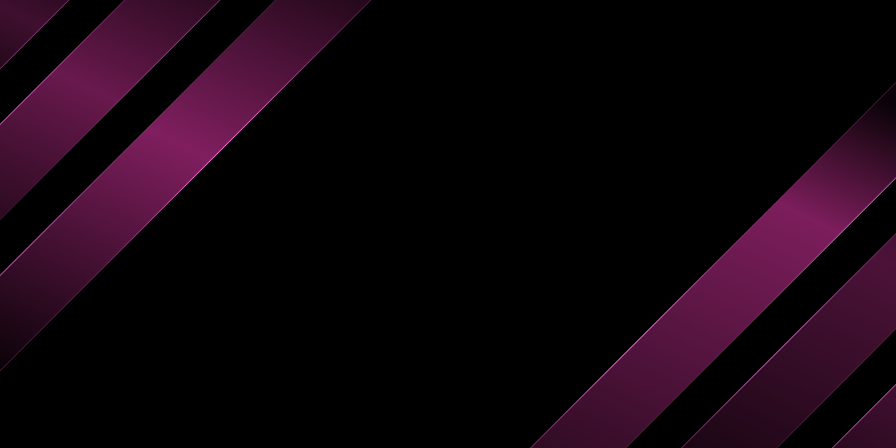
Give the GLSL for this background, as a Shadertoy shader.

```glsl
// Glowing magenta diagonal bands in two opposite corners of a black field.

// Lengths are in canvas heights; "across" is measured as x + y from a corner.
const vec3  BAND_COLOR = vec3(0.50, 0.12, 0.37);
const vec3  RIM_COLOR  = vec3(0.88, 0.40, 0.78);
const float BAND_PITCH = 0.337;
const float BAND_WIDTH = 0.213;
const float LEFT_REACH  = 0.828;  // outermost edge, upper left corner
const float RIGHT_REACH = 0.816;  // outermost edge, lower right corner
const float RIM_HALF_WIDTH = 0.0011;
const float RIM_SPREAD = 0.36;
const float RIM_FLOOR  = 0.22;
const float CREASE_TILT = 0.25;
const int   BANDS = 3;

// Per band, outermost first, left corner then right corner.
// Sheen: peak position, peak strength, fade length below, fade length above.
const vec4 SHEEN[6] = vec4[6](
    vec4( 0.08, 1.00, 1.03, 0.98),
    vec4( 0.00, 0.82, 0.90, 0.78),
    vec4( 0.00, 0.50, 0.45, 0.40),
    vec4(-0.32, 0.97, 0.50, 1.80),
    vec4(-0.42, 0.60, 0.90, 1.35),
    vec4(-0.22, 0.55, 0.80, 0.80));
// Rims: outer position, outer strength, inner position, inner strength.
const vec4 RIMS[6] = vec4[6](
    vec4( 0.16, 1.00, -0.51, 0.80),
    vec4( 0.30, 0.50, -0.23, 0.80),
    vec4( 0.00, 0.45,  0.00, 0.00),
    vec4( 0.35, 1.00, -0.45, 0.80),
    vec4( 0.05, 0.80,  0.00, 0.25),
    vec4(-0.05, 0.70,  0.00, 0.00));

// Antialiased thin line at signed distance d, brightest at one spot along it.
float rim(float d, float along, float spot, float strength, float pixel) {
    float line = 1.0 - smoothstep(-0.5, 0.5, (abs(d) - RIM_HALF_WIDTH) / pixel);
    float offset = (along - spot) / RIM_SPREAD;
    return line * strength * mix(RIM_FLOOR, 1.0, exp(-offset * offset));
}

// Brightness peak that fades linearly at a separate rate on each side.
float sheen(float along, vec4 s) {
    float d = along - s.x;
    float fade = d < 0.0 ? s.z : s.w;
    return s.y * max(1.0 - abs(d) / fade, 0.08);
}

// Stack of bands around a corner; q points from the corner into the canvas.
vec3 cornerBands(vec2 q, float reach, int first, float pixel) {
    float across = q.x + q.y;
    float along = q.x - q.y;
    vec3 color = vec3(0.0);
    for (int i = 0; i < BANDS; i++) {
        float outer = (reach - float(i) * BAND_PITCH - across) * inversesqrt(2.0);
        float inner = BAND_WIDTH * inversesqrt(2.0) - outer;
        float mask = smoothstep(-0.5, 0.5, min(outer, inner) / pixel);
        float tilted = along + CREASE_TILT * (outer - inner);
        color += BAND_COLOR * mask * sheen(tilted, SHEEN[first + i]);

        vec4 r = RIMS[first + i];
        float glint = rim(outer, along, r.x, r.y, pixel)
                    + rim(inner, along, r.z, r.w, pixel);
        color = mix(color, RIM_COLOR, clamp(glint, 0.0, 1.0));
    }
    return color;
}

void mainImage(out vec4 fragColor, in vec2 fragCoord) {
    float pixel = 1.0 / iResolution.y;
    vec2 p = fragCoord * pixel;
    float aspect = iResolution.x * pixel;

    vec3 color = cornerBands(vec2(p.x, 1.0 - p.y), LEFT_REACH, 0, pixel);
    color += cornerBands(vec2(aspect - p.x, p.y), RIGHT_REACH, BANDS, pixel);
    fragColor = vec4(color, 1.0);
}
```
